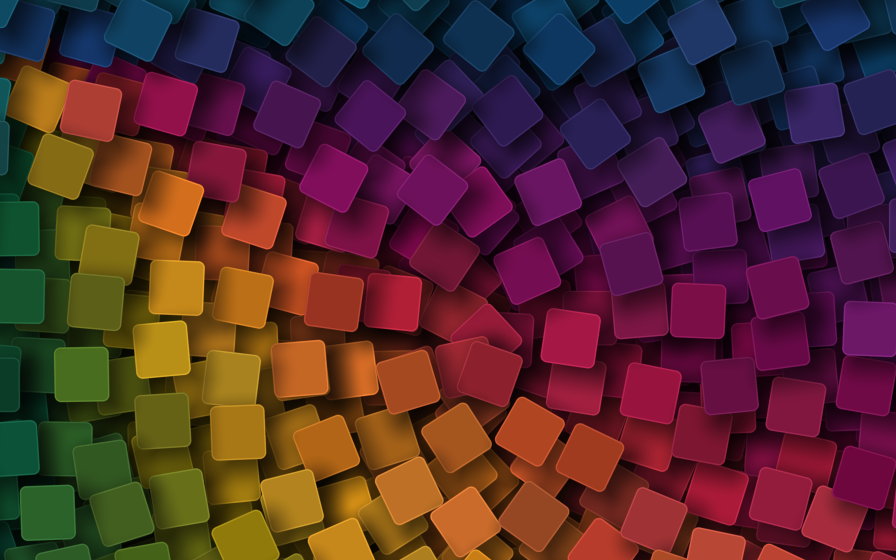
This background is drawn by a Shadertoy shader. Its source:

```glsl
// Layered rounded tiles in loose rings, tinted by a rainbow fan and casting soft shadows.
#define HALF_SIDE 0.049
#define CORNER 0.012
#define RING_PITCH 0.137
#define SLOT_STEP 0.128
#define JITTER 0.064
#define LAYERS 4
#define RING_CENTER vec2(0.854, 0.375)
#define FAN_POLE vec2(-0.017, 0.948)
#define SHADOW_OFFSET vec2(0.020, -0.016)
#define SHADOW_BLUR 0.046
#define SHADOW_STRENGTH 0.60

const float TAU = 6.2831853;

// Fan colours, one every eight degrees clockwise from just above horizontal
const vec3 FAN[14] = vec3[14](
    vec3(0.04, 0.30, 0.40), vec3(0.04, 0.23, 0.41),
    vec3(0.20, 0.13, 0.40), vec3(0.43, 0.06, 0.41),
    vec3(0.56, 0.03, 0.33), vec3(0.68, 0.10, 0.22),
    vec3(0.79, 0.31, 0.14), vec3(0.86, 0.48, 0.09),
    vec3(0.85, 0.61, 0.07), vec3(0.59, 0.51, 0.04),
    vec3(0.32, 0.42, 0.08), vec3(0.18, 0.39, 0.15),
    vec3(0.03, 0.33, 0.20), vec3(0.06, 0.33, 0.34));

vec3 hash33(vec3 p) {
    p = fract(p * vec3(0.1031, 0.1030, 0.0973));
    p += dot(p, p.yxz + 33.33);
    return fract((p.xxy + p.yxx) * p.zyx);
}

float roundedBox(vec2 p) {
    vec2 q = abs(p) - HALF_SIDE + CORNER;
    return length(max(q, 0.0)) + min(max(q.x, q.y), 0.0) - CORNER;
}

vec3 fanColor(vec2 p, float shift) {
    float degreesDown = degrees(atan(FAN_POLE.y - p.y, p.x - FAN_POLE.x));
    float t = clamp((degreesDown + shift + 8.0) / 8.0, 0.0, 12.999);
    int i = int(t);
    return mix(FAN[i], FAN[i + 1], fract(t));
}

vec3 drawTile(vec3 color, vec2 p, vec2 center, float angle, vec3 seed, float height) {
    float pixel = 1.0 / iResolution.y;
    float c = cos(angle), s = sin(angle);
    mat2 toLocal = mat2(c, -s, s, c);
    float d = roundedBox(toLocal * (p - center));
    float shadowDist = roundedBox(toLocal * (p - center - SHADOW_OFFSET));

    // Soft shadow on everything below
    float shadow = 1.0 - smoothstep(-0.03, SHADOW_BLUR, shadowDist);
    color *= 1.0 - SHADOW_STRENGTH * shadow;

    // Flat face with a thin bright rim
    vec3 face = fanColor(center, (seed.x - 0.5) * 7.0);
    face = mix(face, vec3(dot(face, vec3(0.33))), 0.18 * seed.y * height);
    face *= mix(0.76, 1.06, seed.z);
    float rim = 1.0 - smoothstep(0.0004, 0.0004 + 1.2 * pixel, abs(d + 0.0012));
    face = mix(face, face * 1.2 + 0.08, rim * 0.6);
    return mix(color, face, 1.0 - smoothstep(-0.8 * pixel, 0.8 * pixel, d));
}

void mainImage(out vec4 fragColor, in vec2 fragCoord) {
    vec2 p = fragCoord / iResolution.y;
    vec2 fromCenter = p - RING_CENTER;
    float radius = length(fromCenter);
    float theta = atan(fromCenter.y, fromCenter.x);
    vec3 color = fanColor(p, 0.0) * 0.9;

    // Back to front: staggered layers, each a polar grid of jittered tiles
    for (int layer = 0; layer < LAYERS; layer++) {
        float depth = float(layer);
        float height = depth / float(LAYERS - 1);
        float stagger = fract(0.31 + depth * 0.618);
        float nearRing = round(radius / RING_PITCH - stagger);
        for (int i = -1; i <= 1; i++) {
            float ring = nearRing + float(i);
            if (ring < 0.0) continue;
            float ringRadius = (ring + stagger) * RING_PITCH;
            float count = max(3.0, floor(TAU * ringRadius / SLOT_STEP));
            float phase = fract(ring * 0.37 + depth * 0.53);
            float nearSlot = round(theta / TAU * count - phase);
            // A ring of three is always drawn whole, in one fixed order
            if (count < 3.5) nearSlot = 1.0;
            for (int j = -1; j <= 1; j++) {
                float slot = nearSlot + float(j);
                vec3 cell = vec3(mod(slot + 0.5, count), ring, depth) + 7.0;
                cell = floor(cell);
                vec3 seed = hash33(cell);
                vec3 place = hash33(cell + 41.0) - 0.5;
                float around = (slot + phase) / count * TAU;
                vec2 center = RING_CENTER + ringRadius * vec2(cos(around), sin(around));
                center += place.xy * JITTER;

                // Tiles turn at half the rate of their bearing
                float angle = 0.5 * around + place.z * 0.3;
                color = drawTile(color, p, center, angle, seed, height);
            }
        }
    }
    fragColor = vec4(color, 1.0);
}
```
